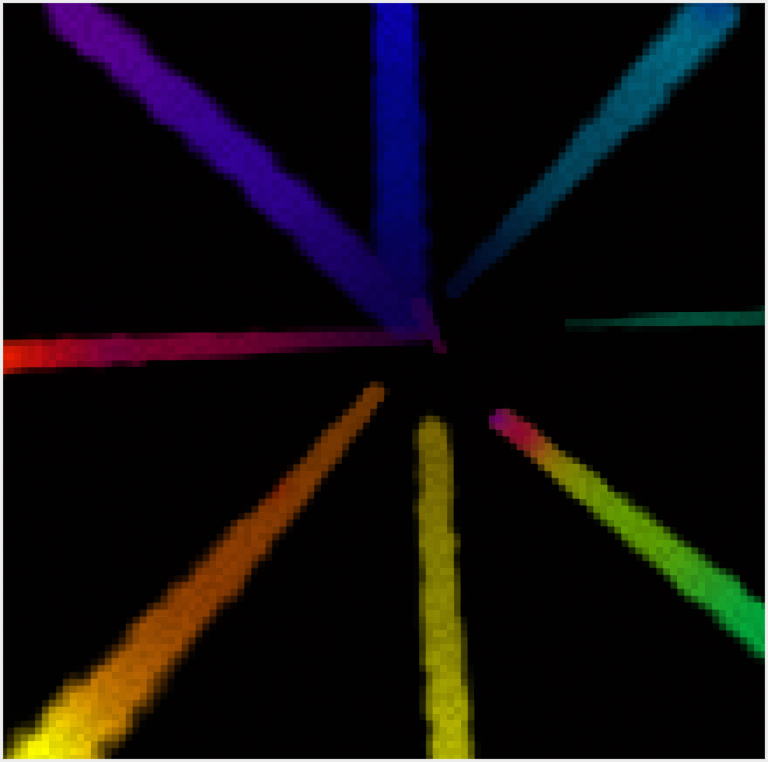
Give the GLSL for this background, as a Shadertoy shader.

```glsl
float hash(vec2 p) {
    return fract(sin(dot(p, vec2(127.1, 311.7))) * 43758.5453);
}

float noise(vec2 p) {
    vec2 i = floor(p), f = fract(p);
    f = f * f * (3.0 - 2.0 * f);
    return mix(mix(hash(i), hash(i + vec2(1, 0)), f.x),
               mix(hash(i + vec2(0, 1)), hash(i + vec2(1, 1)), f.x), f.y);
}

// Soft tapered stroke from a to b, tinted outer -> middle -> inner
vec3 beam(vec2 p, vec2 a, vec2 b, vec2 width, float bend,
          vec3 outer, vec3 middle, vec3 inner) {
    vec2 axis = b - a;
    float t = clamp(dot(p - a, axis) / dot(axis, axis), 0.0, 1.0);
    vec2 side = normalize(vec2(-axis.y, axis.x));
    vec2 spine = a + axis * t + side * bend * sin(3.14159 * t);
    float radius = mix(width.x, width.y, t);
    float d = length(p - spine) + (noise(p * 45.0) - 0.5) * radius * 0.3;
    vec3 tint = mix(mix(outer, middle, smoothstep(0.0, 0.5, t)), inner, smoothstep(0.5, 1.0, t));
    return tint * (1.0 - smoothstep(0.5 * radius, 1.2 * radius, d));
}

// Round stain that shifts the hue of a stroke
float stain(vec2 p, vec2 center, float radius) {
    return exp(-dot(p - center, p - center) / (radius * radius));
}

void mainImage(out vec4 fragColor, in vec2 fragCoord) {
    vec2 uv = fragCoord / iResolution.xy;

    // Coarse cells with slightly softened seams
    vec2 grid = uv * 110.0 - 0.5;
    vec2 p = (floor(grid) + 0.5 + smoothstep(0.35, 0.65, fract(grid))) / 110.0;

    vec3 color = vec3(0.008, 0.002, 0.006);

    // Cool upper strokes
    color = max(color, beam(p, vec2(0.092, 0.985), vec2(0.53, 0.58), vec2(0.036, 0.034), 0.008,
        vec3(0.34, 0.0, 0.54), vec3(0.19, 0.0, 0.56), vec3(0.05, 0.0, 0.3)));
    color = max(color, beam(p, vec2(0.514, 1.02), vec2(0.525, 0.59), vec2(0.031, 0.041), 0.0,
        vec3(0.04, 0.0, 0.66), vec3(0.0, 0.02, 0.46), vec3(0.04, 0.0, 0.28)));
    color = max(color, beam(p, vec2(0.925, 0.985), vec2(0.59, 0.62), vec2(0.04, 0.013), 0.006,
        vec3(0.0, 0.42, 0.52), vec3(0.0, 0.27, 0.36), vec3(0.0, 0.03, 0.14)));
    color = max(color, beam(p, vec2(1.02, 0.585), vec2(0.74, 0.574), vec2(0.014, 0.006), 0.0,
        vec3(0.0, 0.24, 0.17), vec3(0.0, 0.3, 0.22), vec3(0.0, 0.12, 0.09)));

    // Warm lower strokes
    color = max(color, beam(p, vec2(1.0, 0.168), vec2(0.655, 0.448), vec2(0.034, 0.018), 0.0,
        vec3(0.0, 0.62, 0.22), vec3(0.36, 0.58, 0.0), vec3(0.6, 0.42, 0.0)));
    color = max(color, beam(p, vec2(0.59, -0.01), vec2(0.565, 0.432), vec2(0.032, 0.024), 0.004,
        vec3(0.68, 0.68, 0.0), vec3(0.52, 0.5, 0.0), vec3(0.45, 0.38, 0.0)));
    color = max(color, beam(p, vec2(0.062, 0.0), vec2(0.488, 0.482), vec2(0.055, 0.015), -0.006,
        vec3(0.8, 0.5, 0.0), vec3(0.54, 0.23, 0.0), vec3(0.42, 0.2, 0.0)));
    color = max(color, beam(p, vec2(-0.02, 0.53), vec2(0.55, 0.56), vec2(0.026, 0.011), 0.002,
        vec3(0.72, 0.03, 0.06), vec3(0.44, 0.0, 0.18), vec3(0.14, 0.0, 0.16)));

    // Hue shifts along the strokes
    float light = max(color.r, max(color.g, color.b));
    color = mix(color, light * vec3(0.95, 0.05, 0.3), stain(p, vec2(0.675, 0.432), 0.038));
    color = mix(color, light * vec3(0.7, 0.0, 0.65), stain(p, vec2(0.645, 0.452), 0.02));
    color = mix(color, light * vec3(1.0, 0.12, 0.0), 0.8 * stain(p, vec2(0.352, 0.365), 0.022));
    color = mix(color, light * vec3(1.2, 1.2, 0.0), stain(p, vec2(0.05, 0.0), 0.08));
    color = mix(color, light * vec3(1.2, 0.15, 0.0), stain(p, vec2(0.0, 0.532), 0.045));
    color = mix(color, light * vec3(0.8, 0.0, 0.45), 0.8 * stain(p, vec2(0.15, 0.538), 0.04));
    color = mix(color, light * vec3(0.0, 0.35, 0.95), 0.8 * stain(p, vec2(0.93, 1.0), 0.035));

    // Faint violet tail at the hub
    color = max(color, beam(p, vec2(0.545, 0.6), vec2(0.575, 0.54), vec2(0.014, 0.008), 0.0,
        vec3(0.12, 0.0, 0.25), vec3(0.15, 0.0, 0.25), vec3(0.2, 0.0, 0.14)));
    color *= 0.92 + 0.16 * hash(floor(uv * 110.0));

    // Thin pale frame
    vec2 edge = min(uv, 1.0 - uv);
    float frame = 1.0 - smoothstep(0.003, 0.005, min(edge.x, edge.y));
    fragColor = vec4(mix(color, vec3(0.93), frame), 1.0);
}
```
